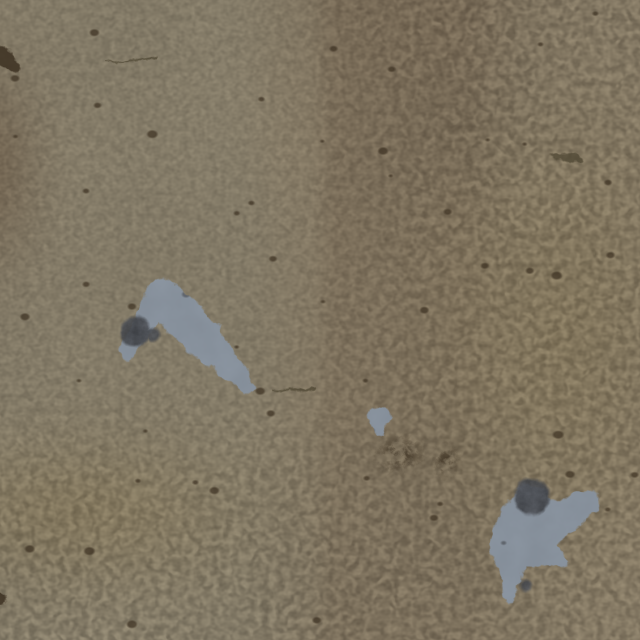
Write a three.js fragment shader that draws this texture.

```glsl
varying vec2 vUv;

const vec3 TAN = vec3(0.507, 0.463, 0.383);
const vec3 BROWN = vec3(0.445, 0.390, 0.315);
const vec3 OCHRE = vec3(0.520, 0.465, 0.345);
const vec3 GREY_TAN = vec3(0.520, 0.490, 0.415);
const vec3 BARE_GREY = vec3(0.530, 0.568, 0.612);
const vec3 HOLE = vec3(0.275, 0.285, 0.305);
const vec3 DIRT = vec3(0.250, 0.205, 0.145);
const vec3 OLIVE = vec3(0.300, 0.270, 0.195);

vec2 hash2(vec2 p) {
  vec3 q = fract(vec3(p.xyx) * vec3(0.1031, 0.1030, 0.0973));
  q += dot(q, q.yzx + 33.33);
  return fract((q.xx + q.yz) * q.zy);
}

// Gradient noise, roughly -0.7 to 0.7
float corner(vec2 cell, vec2 f, vec2 o) {
  return dot(hash2(cell + o) * 2.0 - 1.0, f - o);
}

float noise(vec2 p) {
  vec2 i = floor(p), f = fract(p);
  vec2 u = f * f * f * (f * (f * 6.0 - 15.0) + 10.0);
  float low = mix(corner(i, f, vec2(0.0)), corner(i, f, vec2(1.0, 0.0)), u.x);
  float high = mix(corner(i, f, vec2(0.0, 1.0)), corner(i, f, vec2(1.0)), u.x);
  return mix(low, high, u.y);
}

float fbm(vec2 p) {
  float sum = 0.0, amp = 1.0;
  for (int i = 0; i < 4; i++) {
    sum += amp * noise(p);
    p = p * 2.03 + 17.3;
    amp *= 0.5;
  }
  return sum;
}

// Distance to a segment whose radius changes from ra to rb
float taper(vec2 p, vec2 a, vec2 b, float ra, float rb) {
  vec2 ab = b - a;
  float h = clamp(dot(p - a, ab) / dot(ab, ab), 0.0, 1.0);
  return length(p - a - ab * h) - mix(ra, rb, h);
}

float fill(float d, float blur) {
  return 1.0 - smoothstep(-blur, blur, d);
}

float softSpot(vec2 p, vec2 centre, vec2 size) {
  vec2 q = (p - centre) / size;
  return exp(-dot(q, q));
}

// Areas where the coating has flaked off
float flakes(vec2 p) {
  float d = taper(p, vec2(0.255, 0.535), vec2(0.310, 0.478), 0.030, 0.033);
  d = min(d, taper(p, vec2(0.310, 0.478), vec2(0.388, 0.396), 0.033, 0.010));
  d = min(d, taper(p, vec2(0.240, 0.520), vec2(0.199, 0.451), 0.020, 0.010));
  d = min(d, taper(p, vec2(0.592, 0.347), vec2(0.593, 0.324), 0.018, 0.005));
  d = min(d, taper(p, vec2(0.827, 0.205), vec2(0.801, 0.150), 0.036, 0.035));
  d = min(d, taper(p, vec2(0.797, 0.140), vec2(0.797, 0.060), 0.031, 0.006));
  d = min(d, taper(p, vec2(0.850, 0.180), vec2(0.920, 0.215), 0.036, 0.018));
  return min(d, taper(p, vec2(0.835, 0.148), vec2(0.878, 0.125), 0.034, 0.010));
}

float holes(vec2 p) {
  float d = length(p - vec2(0.212, 0.482)) - 0.023;
  d = min(d, length(p - vec2(0.239, 0.477)) - 0.012);
  d = min(d, length(p - vec2(0.831, 0.223)) - 0.028);
  return min(d, length(p - vec2(0.821, 0.085)) - 0.008);
}

// Sparse dark specks, one candidate per grid cell
float specks(vec2 p, float count, float chance) {
  vec2 cell = floor(p * count);
  vec2 pick = hash2(cell + 71.0), place = hash2(cell + 23.0);
  vec2 q = (fract(p * count) - 0.25 - 0.5 * place) / count;
  float radius = mix(0.002, 0.006, pick.y * pick.y);
  return fill(length(q * vec2(0.75, 1.0)) - radius, 0.002) * step(pick.x, chance);
}

vec3 stainedBase(vec2 p) {
  float cloud = fbm(p * 3.0 + 5.0);
  vec3 c = mix(TAN, GREY_TAN, 0.7 * (1.0 - smoothstep(0.35, 0.52, p.x + 0.03 * cloud)));
  float band = smoothstep(0.48, 0.53, p.x) * (1.0 - smoothstep(0.70, 0.84, p.x));
  c = mix(c, BROWN, band * (0.30 + 0.25 * smoothstep(0.1, 0.8, p.y)));
  c = mix(c, OCHRE, 0.55 * softSpot(p, vec2(0.12, 0.20), vec2(0.24, 0.11)));
  c = mix(c, OCHRE, 0.50 * softSpot(p, vec2(0.88, 0.48), vec2(0.18, 0.28)));
  c = mix(c, BROWN, 0.90 * softSpot(p, vec2(-0.02, 0.74), vec2(0.08, 0.15)));
  c = mix(c, BROWN, 0.45 * softSpot(p, vec2(0.66, 0.98), vec2(0.16, 0.18)));
  c -= 0.010 * softSpot(p, vec2(0.635, 0.5), vec2(0.004, 0.5));
  return c * (1.0 + 0.05 * cloud);
}

void main() {
  vec2 p = vUv;
  vec2 ragged = p + 0.010 * vec2(fbm(p * 38.0), fbm(p * 38.0 + 60.0));

  // Coating with wormy grain, stronger to the right and lower left
  vec2 bend = 0.35 * vec2(noise(p * 60.0), noise(p * 60.0 + 40.0));
  float worms = noise(p * 88.0 + bend * 2.0);
  float fine = noise(p * vec2(150.0, 180.0) + 9.0);
  float coarse = max(smoothstep(0.4, 0.8, p.x), 1.0 - smoothstep(0.1, 0.5, p.y));
  float grain = smoothstep(-0.45, 0.45, worms) - 0.5;
  vec3 color = stainedBase(p);
  color += vec3(1.0, 0.95, 0.82) * (grain * mix(0.055, 0.115, coarse) + 0.055 * fine);

  // Dirt, stains and slender marks
  float clot = softSpot(p, vec2(0.625, 0.290), vec2(0.032, 0.024));
  clot = max(clot, softSpot(p, vec2(0.697, 0.281), vec2(0.017, 0.022)));
  color = mix(color, DIRT, clot * smoothstep(-0.25, 0.4, fbm(p * 65.0)) * 0.85);
  color = mix(color, DIRT, 0.75 * max(specks(p, 11.0, 0.22), specks(p + 0.3, 19.0, 0.05)));
  float edgeMark = taper(ragged, vec2(0.0, 0.915), vec2(0.020, 0.897), 0.015, 0.010);
  edgeMark = min(edgeMark, length(ragged - vec2(-0.004, 0.065)) - 0.012);
  color = mix(color, DIRT, 0.9 * fill(edgeMark, 0.002));
  float mark = taper(ragged, vec2(0.866, 0.755), vec2(0.905, 0.755), 0.004, 0.005);
  mark = min(mark, taper(ragged, vec2(0.165, 0.903), vec2(0.245, 0.910), 0.001, 0.002));
  mark = min(mark, taper(ragged, vec2(0.430, 0.391), vec2(0.490, 0.390), 0.001, 0.003));
  color = mix(color, OLIVE, 0.75 * fill(mark, 0.002));

  // Bare grey flakes with shadowed holes
  vec3 bare = BARE_GREY * (1.0 + 0.035 * fbm(p * 22.0));
  bare = mix(bare, HOLE, 0.6 * specks(p + 0.11, 24.0, 0.15));
  color = mix(color, bare, fill(flakes(ragged), 0.002));
  vec3 hollow = HOLE * (1.0 + 0.35 * fbm(p * 45.0));
  color = mix(color, hollow, 0.9 * fill(holes(mix(p, ragged, 0.5)), 0.004));

  gl_FragColor = vec4(color, 1.0);
}
```
